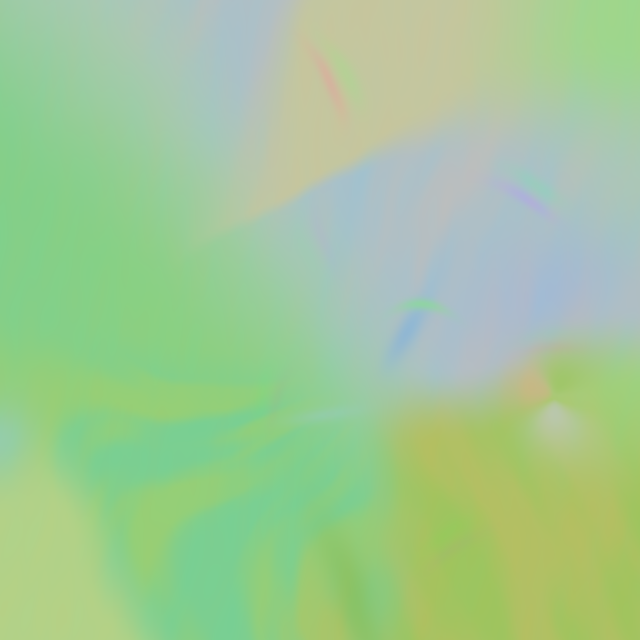
Reproduce this background procedurally as a WebGL 1 fragment shader.

```glsl
precision highp float;
// Soft iridescent pastel veil: blurred colour fields, broken fanned streaks and small prism glints.
uniform vec2 u_resolution;

const vec3 GREEN = vec3(0.54, 0.815, 0.51);
const vec3 TEAL = vec3(0.48, 0.81, 0.57);
const vec3 LIME = vec3(0.59, 0.81, 0.46);
const vec3 SPRING = vec3(0.62, 0.84, 0.55);
const vec3 MIST = vec3(0.66, 0.79, 0.70);
const vec3 LAVENDER = vec3(0.69, 0.75, 0.77);
const vec3 PERIWINKLE = vec3(0.65, 0.72, 0.83);
const vec3 SAND = vec3(0.77, 0.775, 0.62);
const vec3 OLIVE = vec3(0.70, 0.75, 0.39);
const vec3 MOSS = vec3(0.62, 0.77, 0.37);
const vec3 CREAM = vec3(0.70, 0.82, 0.53);
const vec3 AQUA = vec3(0.57, 0.80, 0.71);
const vec3 ROSE = vec3(0.82, 0.70, 0.53);

vec2 gradient(vec2 cell) {
  float h = fract(sin(dot(cell, vec2(127.1, 311.7))) * 4375.85);
  return vec2(cos(h * 6.2832), sin(h * 6.2832));
}

float gradientNoise(vec2 p) {
  vec2 i = floor(p), f = p - i;
  vec2 u = f * f * f * (f * (f * 6.0 - 15.0) + 10.0);
  vec2 e = vec2(0.0, 1.0);
  float low = mix(dot(gradient(i), f), dot(gradient(i + e.yx), f - e.yx), u.x);
  float high = mix(dot(gradient(i + e), f - e), dot(gradient(i + e.yy), f - e.yy), u.x);
  return mix(low, high, u.y);
}

vec2 rotate(vec2 v, float angle) {
  float c = cos(angle), s = sin(angle);
  return vec2(c * v.x + s * v.y, c * v.y - s * v.x);
}

// Soft mask for the area to the left of the line from a to b
float leftOf(vec2 p, vec2 a, vec2 b, float softness) {
  vec2 d = normalize(b - a), v = p - a;
  return smoothstep(-softness, softness, d.x * v.y - d.y * v.x);
}

float blob(vec2 p, vec2 center, vec2 radius, float angle) {
  vec2 v = rotate(p - center, angle) / radius;
  return exp(-dot(v, v));
}

// Noise drawn out along the given direction
float streaks(vec2 p, float angle, vec2 frequency) {
  return gradientNoise(rotate(p, angle) * frequency);
}

// Green ground with broken rays that spread towards the lower left
vec3 fanField(vec2 p, vec2 origin) {
  vec2 v = p - origin;
  float reach = length(v);
  float angle = atan(v.x, -v.y) + 0.5 * gradientNoise(p * 3.0 + 5.0);
  float ray = gradientNoise(vec2(angle * 4.0 + 3.0, reach * 5.0));
  ray += 0.4 * gradientNoise(vec2(angle * 9.0, reach * 6.0 + 7.0));
  float low = smoothstep(0.35, 0.55, p.x) * smoothstep(0.22, 0.0, p.y);
  vec3 rays = mix(TEAL, mix(LIME, OLIVE, 0.7 * low), smoothstep(-0.32, 0.32, ray));
  vec3 calm = mix(GREEN, TEAL, smoothstep(0.25, 0.0, p.x) * 0.45);
  return mix(calm, rays, smoothstep(0.52, 0.36, p.y + 0.12 * p.x) * smoothstep(0.05, 0.25, reach));
}

// Thin curved line split into a warm and a green fringe
vec3 glint(vec2 p, vec2 center, float angle, float warmth) {
  vec2 v = rotate(p - center, angle);
  v.y += 2.0 * v.x * v.x;
  float span = exp(-pow(v.x / 0.05, 2.0));
  float warm = exp(-pow(v.y / 0.009, 2.0));
  float cool = exp(-pow((v.y - 0.025) / 0.012, 2.0));
  vec3 tint = mix(vec3(0.02, -0.06, 0.07), vec3(0.06, -0.07, 0.0), warmth);
  return span * (warm * tint + cool * vec3(-0.06, 0.04, -0.03));
}

// Small spot whose colour turns around its center
vec3 prism(vec3 color, vec2 v, float radius) {
  float reach = length(v) / radius;
  vec2 n = v / (length(v) + 0.006);
  float fade = exp(-reach * reach);
  color = mix(color, ROSE, fade * smoothstep(0.3, 1.0, dot(n, vec2(-0.95, 0.25))));
  color = mix(color, MOSS, fade * smoothstep(0.3, 1.0, dot(n, vec2(0.3, 0.95))));
  return mix(color, vec3(0.74, 0.78, 0.72), fade * smoothstep(0.3, 0.9, dot(n, vec2(0.05, -1.0))));
}

void main() {
  vec2 uv = gl_FragCoord.xy / u_resolution;
  vec2 warp = vec2(gradientNoise(uv * 3.5), gradientNoise(uv * 3.5 + 19.0));
  warp += 0.4 * vec2(gradientNoise(uv * 9.0 + 4.0), gradientNoise(uv * 9.0 + 31.0));
  vec2 p = uv + 0.03 * warp;

  // Green ground and pale lower corner
  vec3 color = fanField(p, vec2(0.62, 0.42));
  color = mix(color, TEAL, 0.75 * blob(p, vec2(0.46, 0.24), vec2(0.12, 0.09), 0.7));
  color = mix(color, CREAM, leftOf(p, vec2(0.24, 0.0), vec2(0.07, 0.33), 0.05) * smoothstep(0.38, 0.2, p.y));
  color = mix(color, AQUA, 0.8 * blob(p, vec2(0.0, 0.31), vec2(0.05, 0.06), 0.0));
  color = mix(color, AQUA, 0.6 * blob(uv, vec2(0.51, 0.352), vec2(0.06, 0.011), 0.15));

  // Mist and lavender veil
  color = mix(color, MIST, leftOf(p, vec2(0.06, 0.90), vec2(0.52, 0.45), 0.17));
  color = mix(color, AQUA, 0.6 * blob(p, vec2(0.55, 0.50), vec2(0.06, 0.13), 0.1));
  float veilStreak = streaks(p, 1.15, vec2(3.0, 12.0)) + 0.4 * streaks(p, 1.25, vec2(5.0, 28.0));
  vec3 veil = mix(LAVENDER, PERIWINKLE, 0.9 * blob(p, vec2(0.89, 0.56), vec2(0.17, 0.09), 0.5));
  veil += veilStreak * vec3(0.08, -0.01, -0.05);
  color = mix(color, veil, leftOf(p, vec2(0.43, 0.70), vec2(0.63, 0.39), 0.11));
  color = mix(color, MIST, 0.75 * blob(p, vec2(1.0, 0.73), vec2(0.12, 0.17), 0.0));

  // Sandy upper field with a crisp lower rim
  float t = p.x - 0.38;
  float rim = 0.66 + 0.62 * t - 0.55 * t * t;
  float softness = mix(0.016, 0.12, smoothstep(0.5, 0.95, p.x));
  float sandMask = smoothstep(-softness, softness, p.y - rim)
    * leftOf(p, vec2(0.48, 1.0), vec2(0.37, 0.68), mix(0.09, 0.03, smoothstep(0.7, 0.95, p.y)));
  color = mix(color, mix(SAND, SPRING, smoothstep(0.68, 0.97, p.x)), sandMask);

  // Olive lower field with steep streaks
  float steep = streaks(p, -1.2, vec2(3.0, 11.0)) + 0.35 * streaks(p, -1.1, vec2(6.0, 25.0));
  vec3 ground = mix(OLIVE, MOSS, smoothstep(-0.3, 0.45, steep));
  ground = mix(ground, SPRING, 0.7 * smoothstep(0.2, 0.42, p.y) * smoothstep(0.7, 1.0, p.x));
  float groundTop = 0.37 + 0.07 * smoothstep(0.75, 0.92, p.x);
  color = mix(color, ground, smoothstep(0.06, -0.06, p.y - groundTop) * smoothstep(0.55, 0.66, p.x));
  color = mix(color, vec3(0.53, 0.75, 0.36), 0.7 * blob(p, vec2(0.55, 0.06), vec2(0.12, 0.03), -1.2));

  // Blue flare with a green cap
  color = mix(color, vec3(0.60, 0.75, 0.83), 0.6 * blob(uv, vec2(0.68, 0.56), vec2(0.11, 0.022), 1.2));
  color = mix(color, vec3(0.54, 0.71, 0.84), 0.8 * blob(uv, vec2(0.635, 0.48), vec2(0.055, 0.016), 1.05));
  vec2 cap = uv + vec2(0.0, 6.0 * (uv.x - 0.655) * (uv.x - 0.655));
  color = mix(color, vec3(0.55, 0.85, 0.61), 0.8 * blob(cap, vec2(0.66, 0.525), vec2(0.038, 0.009), 0.0));
  color = prism(color, p - vec2(0.87, 0.375), 0.07);

  // Ring of scattered glints
  for (int i = 0; i < 6; i++) {
    float n = float(i), around = 1.94 - 1.134 * n;
    vec2 center = vec2(0.66, 0.52) + (0.28 + 0.1 * cos(2.0 * n)) * vec2(cos(around), sin(around));
    color += glint(p, center, 0.6 * n - 1.13, mod(n + 1.0, 2.0)) * (n < 2.0 ? 1.0 : 0.35);
  }

  // Faint fibres
  color += 0.018 * streaks(p, 1.45, vec2(9.0, 45.0)) * vec3(1.0, -0.3, -0.8);
  gl_FragColor = vec4(clamp(color, 0.0, 1.0), 1.0);
}
```
